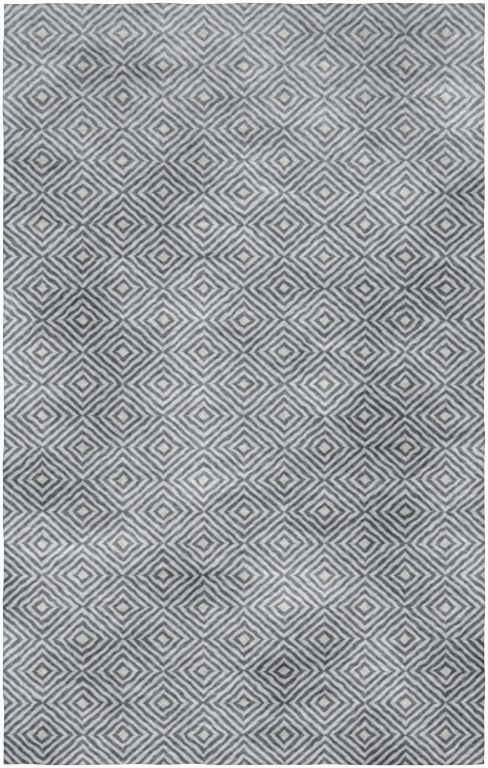
A Shadertoy shader for this pattern:

```glsl
// Grey hand-tufted rug of nested diamonds with mottled wool and a thin pale margin.
#define REPEATS vec2(6.05, 12.04)       // diamonds across and down
#define SLOPE 0.88                      // ring height over width
#define RINGS 3.0                       // light rings around each core
#define FIRST_DARK 0.22                 // centre of the innermost dark ring, 1 at the edge
#define WOBBLE 0.0022                   // hand-made line drift, in canvas heights
#define MARGIN 0.0045                   // pale rim, in canvas heights
#define LIGHT_WOOL vec3(0.755, 0.765, 0.773)
#define DARK_WOOL vec3(0.425, 0.442, 0.456)
#define BACKDROP vec3(0.985)
#define GRAIN 0.13                      // fine pile contrast
#define MOTTLE 0.25                     // broad dye variation

float hash(vec2 cell) {
    uvec2 k = uvec2(ivec2(cell) + 32768);
    uint h = k.x * 1664525u + k.y * 1013904223u;
    h = (h ^ (h >> 16)) * 2246822519u;
    h = (h ^ (h >> 13)) * 3266489917u;
    return float((h ^ (h >> 16)) >> 8) / 16777216.0;
}

float noise(vec2 p) {
    vec2 i = floor(p), f = fract(p);
    f = f * f * (3.0 - 2.0 * f);
    return mix(mix(hash(i), hash(i + vec2(1, 0)), f.x),
               mix(hash(i + vec2(0, 1)), hash(i + vec2(1, 1)), f.x), f.y);
}

float fbm(vec2 p) {
    float sum = 0.0, weight = 0.5;
    for (int octave = 0; octave < 4; octave++) {
        sum += weight * noise(p);
        p = p * 2.03 + 17.0;
        weight *= 0.5;
    }
    return sum / 0.9375;
}

float slantedDistance(vec2 offset) {
    return SLOPE * abs(offset.x) + abs(offset.y);
}

// Distance to the nearest centre of two interleaved grids, and that centre's id.
vec3 nearestDiamond(vec2 p, vec2 period) {
    vec2 q = p / period;
    vec2 even = round(q), odd = floor(q) + 0.5;
    float toEven = slantedDistance((q - even) * period);
    float toOdd = slantedDistance((q - odd) * period);
    return toEven < toOdd ? vec3(toEven, 2.0 * even) : vec3(toOdd, 2.0 * odd);
}

void mainImage(out vec4 fragColor, in vec2 fragCoord) {
    float pixel = 1.0 / iResolution.y;
    vec2 size = iResolution.xy * pixel;
    vec2 p = fragCoord * pixel;

    // Nested diamonds from the canvas centre; dark rings fall on whole phases
    vec2 drift = vec2(noise(p * 110.0), noise(p * 110.0 + 41.0)) - 0.5;
    vec2 period = size / REPEATS;
    vec3 diamond = nearestDiamond(p - 0.5 * size + WOBBLE * drift, period);
    float edge = 0.25 * (SLOPE * period.x + period.y);
    float scale = RINGS / (edge * (1.0 - FIRST_DARK));
    float phase = (min(diamond.x, edge) - FIRST_DARK * edge) * scale;
    float fromDark = abs(phase - round(phase));
    float core = 1.0 - step(0.0, phase);
    fromDark = mix(fromDark, -phase, core);
    float soft = 0.07 + 0.5 * scale * length(vec2(SLOPE, 1.0)) * pixel;
    float limit = 0.25 + 0.08 * (noise(p * 130.0 + 9.0) - 0.5);
    float light = smoothstep(limit - soft, limit + soft, fromDark);

    // Dye: broad clouds, horizontal streaks and a small shift per diamond
    float clouds = fbm(p * 8.0 + 5.0) - 0.5;
    float streaks = fbm(p * vec2(14.0, 60.0)) - 0.5;
    float shift = hash(diamond.yz) - 0.5;
    float dye = MOTTLE * (clouds + 0.6 * streaks) + 0.05 * shift;
    float faded = smoothstep(0.65, 1.0, p.y) * 0.05;

    // Pile: short fibres that show most in the dark wool
    float fibre = noise(p * 330.0) + noise(p * vec2(190.0, 260.0) + 71.0) - 1.0;
    vec3 dark = DARK_WOOL + faded + dye * 1.1;
    vec3 pale = LIGHT_WOOL - faded * 0.5 + dye * 0.7;
    vec3 color = mix(dark, pale, light);
    color += GRAIN * fibre * mix(0.8, 0.55, light);
    color += core * light * vec3(0.008, 0.004, -0.012);

    // Slightly uneven rim, with a thin bound edge
    vec2 inset = min(p, size - p) - MARGIN;
    float rim = min(inset.x, inset.y) + 0.002 * (noise(p * 28.0) - 0.5);
    color *= mix(0.9, 1.0, smoothstep(0.0, 0.004, rim));
    color = mix(BACKDROP, color, smoothstep(-0.7 * pixel, 0.7 * pixel, rim));
    fragColor = vec4(clamp(color, 0.0, 1.0), 1.0);
}
```
